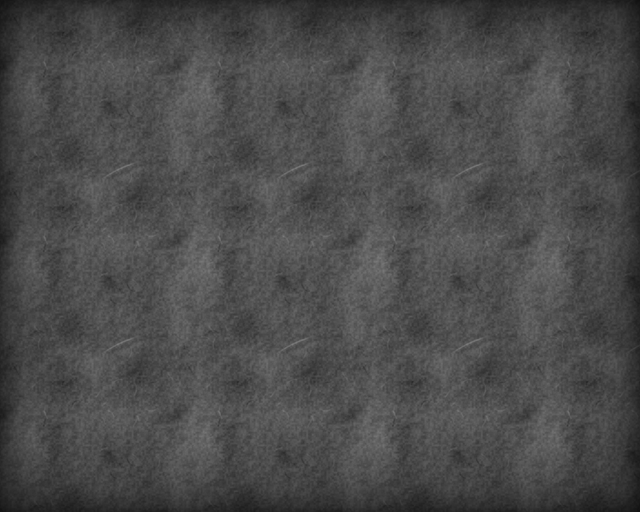
Write a WebGL 2 fragment shader that draws this texture.

```glsl
#version 300 es
precision highp float;
// Worn charcoal plaster: a square, seamlessly wrapping tile of stains, vertical
// streaks, embossed grain and hairline scratches, repeated from the top left.
// A soft dark vignette lies over the whole canvas.

#define TILE_SIZE 0.341     // tile side, in canvas heights
#define BASE_GREY 0.322
#define STAIN_GAIN 1.4
#define MOTTLE 0.085
#define STREAKS 0.05
#define RELIEF 0.125
#define GRAIN 0.085
#define SCRATCHES 36
#define EDGE_DARK 0.47
#define EDGE_WIDTH 0.045    // vignette falloff, in canvas heights

uniform vec2 u_resolution;
out vec4 outColor;

float hash(vec2 p) {
    vec3 q = fract(vec3(p.xyx) * 0.1031);
    q += dot(q, q.yzx + 33.33);
    return fract((q.x + q.y) * q.z);
}

// Value noise on the unit tile, with a whole number of cells per axis
float noise(vec2 p, vec2 cells) {
    p *= cells;
    vec2 i = floor(p), f = fract(p);
    f = f * f * (3.0 - 2.0 * f);
    vec2 a = mod(i, cells), b = mod(i + 1.0, cells);
    vec2 seed = cells * 1.7;
    return mix(mix(hash(a + seed), hash(vec2(b.x, a.y) + seed), f.x),
               mix(hash(vec2(a.x, b.y) + seed), hash(b + seed), f.x), f.y);
}

// Layered noise, centred on zero
float fbm(vec2 p, vec2 cells) {
    float sum = 0.0, amp = 0.5;
    for (int i = 0; i < 4; i++) {
        sum += amp * (noise(p, cells) - 0.5);
        cells *= 2.0;
        amp *= 0.55;
    }
    return sum;
}

// Shortest offset between two points of the wrapping tile
vec2 wrap(vec2 d) { return fract(d + 0.5) - 0.5; }

// Soft elliptical stain, turned by an angle
float stain(vec2 p, vec2 center, vec2 radius, float angle) {
    vec2 d = wrap(p - center);
    float c = cos(angle), s = sin(angle);
    d = vec2(c * d.x + s * d.y, c * d.y - s * d.x) / radius;
    return exp(-dot(d, d));
}

float stains(vec2 p) {
    float light = 0.062 * stain(p, vec2(0.14, 0.51), vec2(0.13, 0.27), 0.0)
                + 0.040 * stain(p, vec2(0.52, 0.07), vec2(0.10, 0.10), 0.5)
                + 0.030 * stain(p, vec2(0.05, 0.92), vec2(0.08, 0.09), 0.0)
                + 0.018 * stain(p, vec2(0.56, 0.38), vec2(0.20, 0.20), 0.0);
    float dark = 0.050 * stain(p, vec2(0.31, 0.56), vec2(0.05, 0.22), 0.0)
               + 0.055 * stain(p, vec2(0.64, 0.60), vec2(0.05, 0.06), 0.0)
               + 0.055 * stain(p, vec2(0.98, 0.35), vec2(0.12, 0.04), -0.85)
               + 0.045 * stain(p, vec2(0.40, 0.89), vec2(0.14, 0.08), 0.3)
               + 0.045 * stain(p, vec2(0.81, 0.12), vec2(0.14, 0.08), -0.3)
               + 0.038 * stain(p, vec2(0.33, 0.20), vec2(0.10, 0.10), 0.0);
    return light - dark;
}

// Slightly bowed hairline with tapered ends
float hairline(vec2 p, vec2 center, float halfLength, float angle, float bow, float pixel) {
    vec2 d = wrap(p - center);
    float c = cos(angle), s = sin(angle);
    d = vec2(c * d.x + s * d.y, c * d.y - s * d.x);
    float t = d.x / halfLength;
    float across = abs(d.y - bow * halfLength * t * t);
    return (1.0 - smoothstep(0.0, 0.003 + pixel, across)) * (1.0 - smoothstep(0.4, 1.0, abs(t)));
}

float scratches(vec2 p, float pixel) {
    float sum = 0.12 * hairline(p, vec2(0.68, 0.97), 0.13, -0.45, 0.1, pixel);
    for (int i = 0; i < SCRATCHES; i++) {
        float k = float(i);
        vec2 center = vec2(hash(vec2(k, 3.0)), hash(vec2(k, 17.0)));
        float len = mix(0.015, 0.05, hash(vec2(k, 29.0)));
        float bow = hash(vec2(k, 53.0)) - 0.5;
        float tone = i % 3 == 0 ? -0.06 : 0.06;
        sum += tone * hairline(p, center, len, 3.14 * hash(vec2(k, 41.0)), bow, pixel);
    }
    return sum;
}

void main() {
    vec2 canvas = gl_FragCoord.xy / u_resolution.y;
    float aspect = u_resolution.x / u_resolution.y;
    vec2 p = vec2(canvas.x, 1.0 - canvas.y) / TILE_SIZE;
    float pixel = 1.0 / (u_resolution.y * TILE_SIZE);

    // Stains with ragged outlines, broad mottling and vertical streaks
    vec2 ragged = p + 0.16 * vec2(fbm(p, vec2(9.0, 6.0)), fbm(p, vec2(7.0, 5.0)));
    float grey = BASE_GREY + STAIN_GAIN * stains(ragged);
    grey += MOTTLE * fbm(p, vec2(6.0, 5.0)) + STREAKS * fbm(p, vec2(26.0, 8.0));

    // Relief lit from the upper left, then fine grain
    vec2 shift = vec2(0.006);
    grey += RELIEF * (fbm(p + shift, vec2(24.0)) - fbm(p - shift, vec2(24.0)));
    grey += GRAIN * (noise(p, vec2(96.0)) - 0.5);
    grey += scratches(p, pixel);

    // Vignette
    vec2 edge = min(canvas, vec2(aspect, 1.0) - canvas);
    vec2 fade = 1.0 - EDGE_DARK * exp(-edge / EDGE_WIDTH) - 0.06 * exp(-edge / 0.15);
    outColor = vec4(vec3(clamp(grey * fade.x * fade.y, 0.0, 1.0)), 1.0);
}
```
